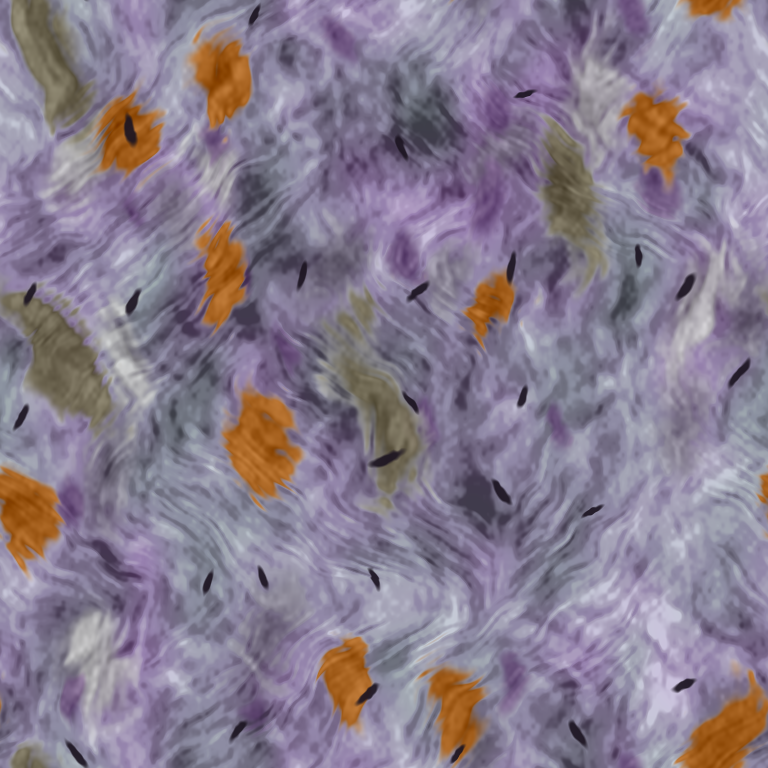
Write a Shadertoy shader that draws this texture.

```glsl
// Seamless lavender mineral felt with rust grains, olive patches and dark slivers.
#define RUST_SIZE vec2(0.039, 0.063)
#define OLIVE_SIZE vec2(0.050, 0.120)
#define CREAM_SIZE vec2(0.042, 0.080)
#define BRUISE_SIZE vec2(0.022, 0.045)
#define SLIVER_SIZE vec2(0.0065, 0.023)
#define WARP 0.024
#define CONTRAST 1.15
#define BRIGHTNESS 0.55

const vec3 DEEP = vec3(0.27, 0.21, 0.32);
const vec3 SHADE = vec3(0.46, 0.41, 0.53);
const vec3 LAVENDER = vec3(0.57, 0.53, 0.66);
const vec3 PALE = vec3(0.65, 0.63, 0.72);
const vec3 FROST = vec3(0.78, 0.78, 0.85);
const vec3 RUST = vec3(0.62, 0.35, 0.09);
const vec3 TAN = vec3(0.62, 0.51, 0.43);
const vec3 OLIVE = vec3(0.39, 0.36, 0.26);
const vec3 CREAM = vec3(0.65, 0.65, 0.64);
const vec3 SLATE = vec3(0.42, 0.40, 0.45);
const vec3 VIOLET = vec3(0.34, 0.22, 0.41);
const vec3 INK = vec3(0.11, 0.08, 0.13);

float hash(vec2 p, float seed) {
    return fract(sin(dot(p, vec2(127.1, 311.7)) + seed * 74.7) * 43758.5453);
}

// Value noise that wraps after "period" lattice cells.
float noise(vec2 uv, vec2 period, float seed) {
    vec2 p = uv * period;
    vec2 i = floor(p), f = fract(p);
    f = f * f * (3.0 - 2.0 * f);
    vec2 a = mod(i, period), b = mod(i + 1.0, period);
    return mix(mix(hash(a, seed), hash(vec2(b.x, a.y), seed), f.x),
               mix(hash(vec2(a.x, b.y), seed), hash(b, seed), f.x), f.y);
}

// Streaks that lean left, stand upright or lean right by region.
float fibres(vec2 uv, vec2 period, float seed) {
    float region = noise(uv, vec2(7.0), seed + 0.3);
    float left = noise(vec2(uv.x + uv.y, uv.y), period, seed);
    float upright = noise(uv, period, seed + 1.1);
    float right = noise(vec2(uv.x - uv.y, uv.y), period, seed + 2.2);
    return mix(mix(left, upright, smoothstep(0.25, 0.4, region)),
               right, smoothstep(0.5, 0.65, region));
}

// Scattered bent ellipses on a wrapping grid: 1 at a centre, 0 on the outline.
float spots(vec2 uv, float grid, vec2 size, float share, float lean, float spread,
            float bend, float seed) {
    vec2 p = uv * grid, cell = floor(p);
    float inside = -9.0;
    for (int y = -1; y <= 1; y++)
    for (int x = -1; x <= 1; x++) {
        vec2 c = cell + vec2(x, y), id = mod(c, grid);
        if (hash(id, seed) > share) continue;
        vec2 jitter = vec2(hash(id, seed + 1.3), hash(id, seed + 2.6)) - 0.5;
        vec2 d = (p - c - 0.5 - 0.8 * jitter) / grid;
        float angle = lean + spread * (2.0 * hash(id, seed + 3.9) - 1.0);
        float s = sin(angle), k = cos(angle);
        d = vec2(k * d.x - s * d.y, s * d.x + k * d.y);
        d.x += bend * (hash(id, seed + 5.2) - 0.5) * sin(d.y / size.y * 2.0);
        float scale = 0.75 + 0.45 * hash(id, seed + 6.5);
        inside = max(inside, 1.0 - length(d / (size * scale)));
    }
    return inside;
}

// Five-step tone ramp from deep purple to frost.
vec3 felt(float tone) {
    vec3 c = mix(DEEP, SHADE, smoothstep(0.08, 0.38, tone));
    c = mix(c, LAVENDER, smoothstep(0.38, 0.58, tone));
    c = mix(c, PALE, smoothstep(0.58, 0.76, tone));
    return mix(c, FROST, smoothstep(0.76, 1.0, tone));
}

void mainImage(out vec4 fragColor, in vec2 fragCoord) {
    vec2 uv = fragCoord / iResolution.xy;

    // Swirl the fibres with two scales of wrapping noise.
    vec2 swirl = vec2(noise(uv, vec2(9.0), 1.0), noise(uv, vec2(9.0), 2.0)) - 0.5;
    vec2 curl = vec2(noise(uv, vec2(26.0), 3.0), noise(uv, vec2(26.0), 4.0)) - 0.5;
    vec2 p = uv + WARP * (2.0 * swirl + 0.8 * curl);

    float patches = noise(p, vec2(8.0, 6.0), 5.0) - 0.5;
    float clumps = noise(p, vec2(21.0, 15.0), 6.0) - 0.5;
    float strands = fibres(p, vec2(52.0, 20.0), 7.0) - 0.5;
    float hairs = fibres(p, vec2(112.0, 46.0), 11.0) - 0.5;
    float grain = noise(uv, vec2(170.0, 130.0), 15.0) - 0.5;
    float detail = 0.38 * strands + 0.36 * hairs + 0.14 * grain;
    float tone = BRIGHTNESS + CONTRAST * (0.36 * patches + 0.34 * clumps + detail);

    // Felt with drifting violet and grey tints.
    vec3 color = felt(tone);
    float tint = noise(p, vec2(11.0, 8.0), 16.0) + 0.5 * clumps - 0.5;
    color += tint * vec3(0.05, -0.06, 0.06);

    // Soft stains keep part of the fibre relief.
    vec2 q = uv + WARP * (0.9 * swirl + 0.7 * curl);
    float ragged = 0.6 * strands + 0.6 * hairs + 0.5 * clumps;
    float slate = spots(q, 4.0, CREAM_SIZE, 0.5, 0.1, 0.4, 0.03, 20.0) + ragged;
    float cream = spots(q, 4.0, CREAM_SIZE, 0.45, 0.0, 0.5, 0.03, 30.0) + ragged;
    float bruise = spots(q, 5.0, BRUISE_SIZE, 0.5, 0.0, 0.4, 0.02, 40.0) + ragged;
    color = mix(color, SLATE + 0.6 * detail, 0.65 * smoothstep(-0.2, 0.7, slate));
    color = mix(color, CREAM + 0.6 * detail, 0.75 * smoothstep(-0.2, 0.6, cream));
    color = mix(color, VIOLET + 0.5 * detail, 0.75 * smoothstep(-0.1, 0.7, bruise));

    // Bent olive patches with pale ends, then rust grains with tan fringes.
    float olive = spots(q, 3.0, OLIVE_SIZE, 0.62, -0.1, 0.6, 0.09, 50.0) + ragged;
    vec3 moss = mix(CREAM * 0.88, OLIVE, smoothstep(-0.1, 0.45, olive + 0.6 * patches));
    color = mix(color, moss + 0.5 * detail, 0.9 * smoothstep(-0.2, 0.35, olive));
    float rust = spots(q, 4.0, RUST_SIZE, 0.75, 0.15, 0.3, 0.0, 60.0) + ragged;
    vec3 ochre = mix(TAN, RUST, smoothstep(-0.05, 0.3, rust));
    color = mix(color, ochre + 0.45 * detail, smoothstep(-0.15, 0.25, rust));

    // Crisp dark slivers lie on top.
    vec2 chipped = uv + 0.012 * curl + 0.003 * vec2(hairs, grain);
    float sliver = spots(chipped, 7.0, SLIVER_SIZE, 0.5, 0.3, 1.1, 0.006, 70.0);
    color = mix(color, INK, 0.93 * smoothstep(0.0, 0.45, sliver));

    fragColor = vec4(clamp(color, 0.0, 1.0), 1.0);
}
```
